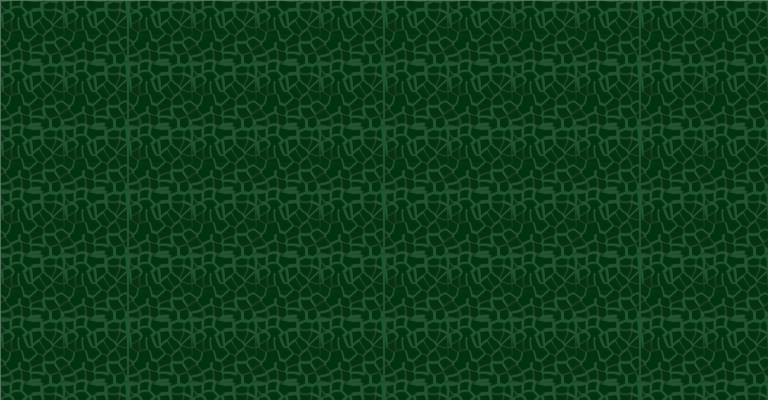
Give the GLSL for this pattern, as a Shadertoy shader.

```glsl
#define TILES_ACROSS 12.0
#define CELLS vec2(6.0, 6.0)
#define JITTER 0.95
#define GREEN_WIDTH 0.019
#define THIN_WIDTH 0.014
#define THIN_SHARE 0.42
#define OPEN_SHARE 0.10
#define RIM_WIDTH 0.015
#define GROUND vec3(0.0, 0.20, 0.06)
#define GREEN vec3(0.12, 0.34, 0.18)
#define THIN vec3(0.12, 0.26, 0.16)
#define RIM vec3(0.05, 0.19, 0.09)

const float TAU = 6.2831853;
const vec3 BORDER = vec3(0.43, 0.49, 0.45);

vec2 hash2(vec2 p) {
    vec3 q = fract(p.xyx * vec3(0.1031, 0.1030, 0.0973));
    q += dot(q, q.yzx + 33.33);
    return fract((q.xx + q.yz) * q.zy);
}

// Seed of a cell in tile units, wrapped so every tile repeats
vec2 seed(vec2 cell) {
    vec2 offset = hash2(mod(cell, CELLS) + 3.7);
    return (cell + 0.5 + JITTER * (offset - 0.5)) / CELLS;
}

// Symmetric random pair shared by both sides of an edge
vec2 edgeHash(vec2 a, vec2 b) {
    a = mod(a, CELLS);
    b = mod(b, CELLS);
    return hash2(a + b + 7.0 * a * b + 11.3);
}

// Signed distances to the green (x) and thin dull (y) cracks
vec2 cracks(vec2 p, float widen) {
    vec2 base = floor(p * CELLS);
    vec2 home = base;
    float nearest = 1e3;
    for (int j = -1; j <= 1; j++)
    for (int i = -1; i <= 1; i++) {
        vec2 cell = base + vec2(i, j);
        vec2 d = seed(cell) - p;
        if (dot(d, d) < nearest) {
            nearest = dot(d, d);
            home = cell;
        }
    }

    vec2 a = seed(home);
    vec2 result = vec2(1.0);
    for (int j = -2; j <= 2; j++)
    for (int i = -2; i <= 2; i++) {
        if (i == 0 && j == 0) continue;
        vec2 cell = home + vec2(i, j);
        vec2 b = seed(cell);
        float d = dot(0.5 * (a + b) - p, normalize(b - a));
        vec2 kind = edgeHash(home, cell);
        if (kind.y < OPEN_SHARE) continue;
        float width = widen * (0.7 + 0.6 * kind.y);
        if (kind.x < THIN_SHARE) result.y = min(result.y, d - THIN_WIDTH * width);
        else result.x = min(result.x, d - GREEN_WIDTH * width);
    }
    return result;
}

float cover(float d, float pixel) {
    return 1.0 - smoothstep(-0.6 * pixel, 0.6 * pixel, d);
}

void mainImage(out vec4 fragColor, in vec2 fragCoord) {
    // Square tiles counted from the upper left
    float pixel = TILES_ACROSS / iResolution.x;
    vec2 p = vec2(fragCoord.x, iResolution.y - fragCoord.y) * pixel;
    vec2 local = fract(p);
    vec2 fromEdge = abs(fract(p + 0.5) - 0.5);

    // Gentle periodic bends and swelling of the cracks
    vec2 bent = p + 0.010 * sin(TAU * (3.0 * p.yx + vec2(0.1, 0.4)));
    float widen = 1.0 + 0.25 * cos(TAU * p.y) + 0.15 * sin(TAU * (2.0 * p.x + p.y));
    vec2 crack = cracks(bent, widen);

    // Broken bar along each tile top, with a tapered stem below it
    float bar = fromEdge.y - 0.008 - 0.022 * sin(TAU * 2.0 * p.x + 1.0);
    float strength = 0.022 + 0.022 * step(abs(mod(p.x, 4.0) - 2.0), 0.5);
    float stem = fromEdge.x - strength * (1.0 - 1.7 * local.y);
    float green = min(crack.x, min(bar, stem));

    // Full-height seam every fourth tile, faint dark seam every second row
    float column = abs(mod(p.x, 4.0) - 2.0) - 0.014;
    float row = abs(mod(p.y, 2.0) - 0.55) - 0.006;
    float broken = smoothstep(-0.3, 0.3, sin(TAU * p.x) + 0.4 * sin(TAU * 3.0 * p.x));
    green = min(green, column);

    // Dark rims first, then the crack cores
    vec3 color = mix(GROUND, RIM, cover(min(green, crack.y) - RIM_WIDTH, pixel));
    color = mix(color, THIN, cover(crack.y, pixel));
    color = mix(color, GREEN, cover(green, pixel));
    color = mix(color, vec3(0.14, 0.20, 0.15), 0.8 * broken * cover(row, pixel));

    // Pale hairline on the left and upper sides
    color = mix(color, BORDER, 0.8 * cover(min(p.x, p.y) - 0.014, pixel));
    fragColor = vec4(color, 1.0);
}
```
